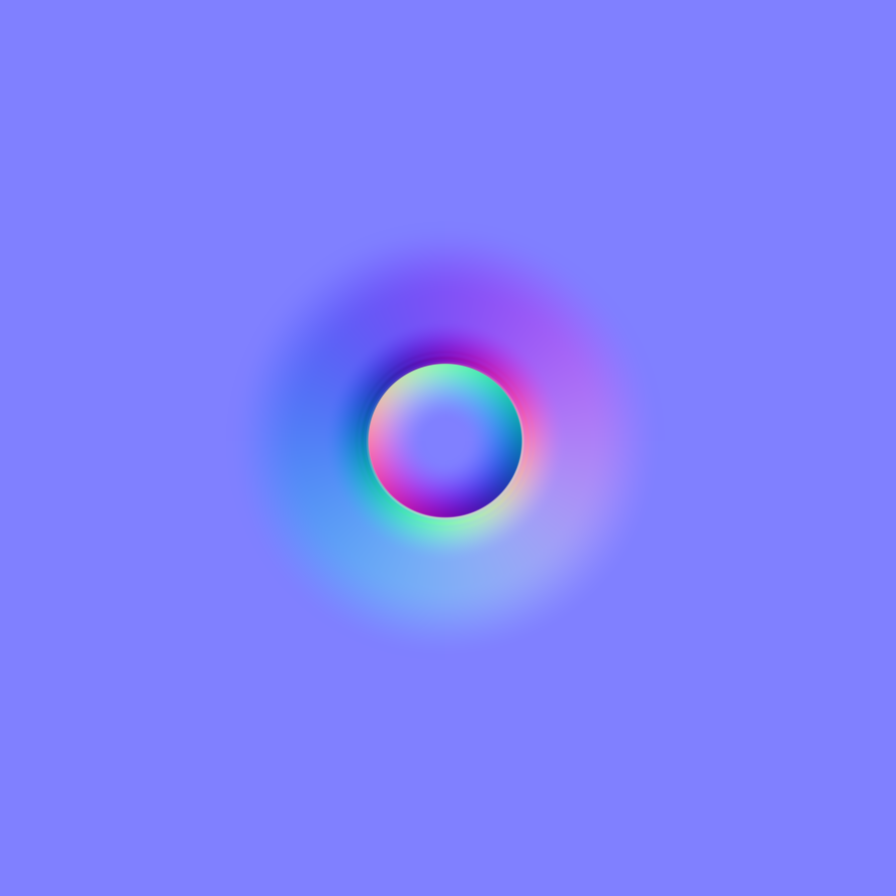
Reproduce this texture map procedurally as a Shadertoy shader.

```glsl
// Tangent-space normal map of a round stud set in a soft, wide dished collar.

// Packs a sideways tilt into normal map colour
vec3 encodeNormal(vec2 tilt) {
    float up = sqrt(max(1.0 - dot(tilt, tilt), 0.0));
    return 0.5 + 0.5 * vec3(tilt, up);
}

// Slope of the stud: flat in the middle, steep at its edge
float studSlope(float r) {
    return -0.93 * smoothstep(0.022, 0.090, r);
}

// Slope of the collar: steep lip, broad shoulder, faint machined rings
float collarSlope(float r) {
    float shoulder = 0.36 * (1.0 - smoothstep(0.160, 0.245, r));
    float lip = 0.53 * (1.0 - smoothstep(0.087, 0.136, r));
    float rings = 0.03 * sin(r * 900.0) * (1.0 - smoothstep(0.090, 0.108, r));
    return shoulder + lip + rings;
}

void mainImage(out vec4 fragColor, in vec2 fragCoord) {
    vec2 p = fragCoord / iResolution.xy - vec2(0.497, 0.508);
    float r = length(p);
    float studRadius = 0.086;
    float edge = max(0.0013, 0.75 / iResolution.y);

    // Green runs downward on the collar and upward on the stud
    vec2 outward = p / max(r, 0.0001) * vec2(1.0, -1.0);
    vec3 stud = encodeNormal(outward * studSlope(r));
    vec3 collar = encodeNormal(outward * collarSlope(r));
    vec3 color = mix(stud, collar, smoothstep(-edge, edge, r - studRadius));

    // Thin pale seam, brightest toward the lower right
    float seam = 1.0 - smoothstep(0.0, 0.0028, abs(r - studRadius - 0.0006));
    float facing = 0.5 + 0.5 * dot(outward, normalize(vec2(0.5, 1.0)));
    color = mix(color, vec3(0.82, 0.80, 0.84), seam * mix(0.12, 0.65, facing));

    fragColor = vec4(color, 1.0);
}
```
